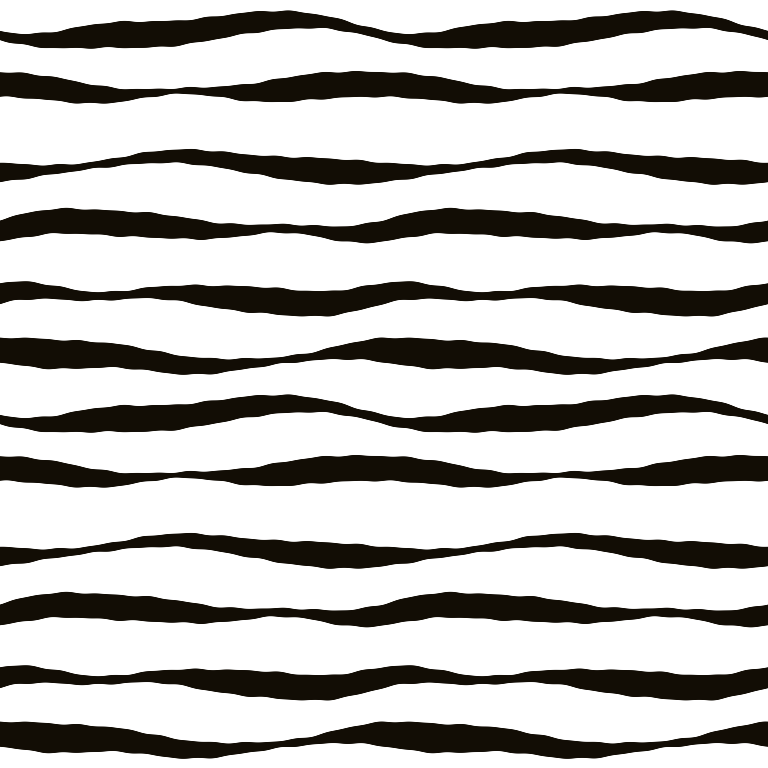
Give the GLSL for this pattern, as a three.js fragment shader.

```glsl
varying vec2 vUv;

const vec3 PAPER = vec3(1.0);
const vec3 INK = vec3(0.07, 0.05, 0.02);
const float TILES = 2.0;      // repeats across and down
const float UNITS = 384.0;    // length units per tile side
const float WEIGHT = 1.04;    // overall stroke thickness
const float RIPPLE = 0.45;    // roughness of the stroke edges
const float TAU = 6.2831853;

// First two harmonics: cos and sin amplitudes of each.
float wave(float t, vec4 amp) {
  return dot(amp, vec4(cos(t), sin(t), cos(2.0 * t), sin(2.0 * t)));
}

// Fine edge wobble that closes over one tile.
float ripple(float t, float seed) {
  return RIPPLE * (sin(9.0 * t + seed) + 0.7 * sin(14.0 * t + 2.3 * seed));
}

// Signed depth inside a stroke: mid line height and thickness both undulate.
float stroke(vec2 p, float mid, vec4 bend, vec2 kink, float thick, vec4 swell) {
  float t = TAU * p.x / UNITS;
  float center = mid + wave(t, bend) + dot(kink, vec2(cos(3.0 * t), sin(3.0 * t)));
  float halfWidth = 0.5 * WEIGHT * (thick + wave(t, swell));
  float top = center - halfWidth + ripple(t, mid);
  float bottom = center + halfWidth + ripple(t, mid + 1.7);
  return min(p.y - top, bottom - p.y);
}

void main() {
  // Tile coordinates, measured downward from the top edge.
  vec2 p = UNITS * fract(vec2(vUv.x, 1.0 - vUv.y) * TILES);
  float pixel = max(fwidth(vUv.y) * TILES * UNITS, 1e-4);

  // Six strokes per tile: height, bend, kink, thickness, swell.
  float d = stroke(p, 30.7, vec4(2.0, 8.7, 2.7, 1.4), vec2(0.0, 0.7),
                   18.1, vec4(-7.2, 2.9, -2.0, -0.2));
  d = max(d, stroke(p, 89.8, vec4(-3.9, 2.0, -2.1, 0.5), vec2(0.7, -0.5),
                    17.9, vec4(8.8, -2.9, -2.7, 1.0)));
  d = max(d, stroke(p, 165.6, vec4(7.6, -1.9, -1.0, 0.7), vec2(0.2, -0.2),
                    15.5, vec4(2.4, -7.6, 1.0, -2.0)));
  d = max(d, stroke(p, 227.6, vec4(0.4, -4.6, 2.2, -1.5), vec2(0.4, -1.4),
                    18.2, vec4(0.6, 8.0, 2.0, -0.5)));
  d = max(d, stroke(p, 296.6, vec4(0.2, -4.4, -2.7, -1.4), vec2(-0.7, -1.4),
                    17.9, vec4(1.2, -8.4, 1.0, 1.2)));
  d = max(d, stroke(p, 357.6, vec4(-6.9, -1.9, 0.4, 1.5), vec2(-0.9, 0.5),
                    18.1, vec4(3.2, 9.1, 2.2, 1.5)));

  float ink = smoothstep(-0.5 * pixel, 0.5 * pixel, d);
  gl_FragColor = vec4(mix(PAPER, INK, ink), 1.0);
}
```
